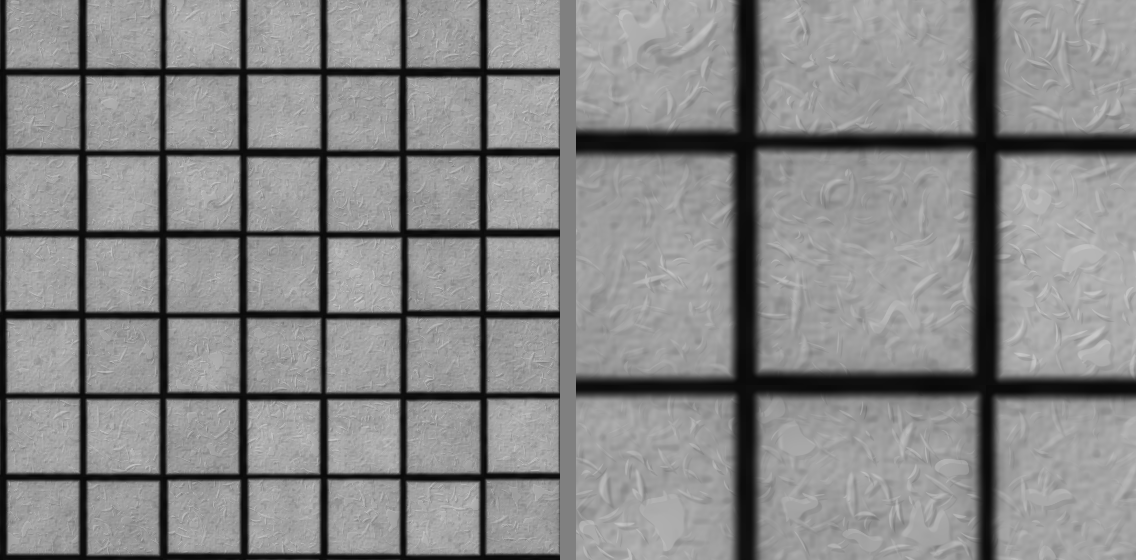
Left, the full canvas; right, a detail of the centre.
This texture is drawn by a Shadertoy shader. Its source:

```glsl
// Square grey stone tiles set in a grid of soft black grooves.
// Each tile is slightly displaced and has its own embossed relief of curved
// fibres, flat chips and fine grain, lit by differencing a height function.

#define TILES vec2(6.99, 6.92)        // repeats across and up the canvas
#define GRID_SHIFT vec2(0.037, 0.027) // groove centre offset, in tiles
#define GROOVE_HALF 0.044  // half width of a groove, in tiles
#define GROOVE_SOFT 0.028  // half width of the groove's blurred edge
#define JITTER 0.024       // displacement of a tile
#define RELIEF 0.105       // strength of the embossing
#define MOTTLE 0.10        // strength of the cloudy staining
#define TILE_TONE 0.055    // difference in tone between tiles
#define PITS 0.055         // darkness of the scattered pits
#define STONE vec3(0.638)
#define GROOVE vec3(0.035)

float hash(vec2 p) {
    return fract(sin(dot(p, vec2(127.1, 311.7))) * 43758.5453);
}

vec2 hash2(vec2 p) {
    return vec2(hash(p), hash(p + 37.3));
}

float noise(vec2 p) {
    vec2 i = floor(p), f = fract(p);
    f = f * f * (3.0 - 2.0 * f);
    return mix(mix(hash(i), hash(i + vec2(1, 0)), f.x),
               mix(hash(i + vec2(0, 1)), hash(i + vec2(1, 1)), f.x), f.y);
}

float fbm(vec2 p) {
    return 0.55 * noise(p) + 0.3 * noise(p * 2.1 + 5.2) + 0.15 * noise(p * 4.3 + 9.7);
}

// Scattered curved slivers, at most one per cell, tapering towards both ends
float fibres(vec2 p, float seed) {
    vec2 cell = floor(p);
    float cover = 0.0;
    for (int y = -1; y <= 1; y++)
    for (int x = -1; x <= 1; x++) {
        vec2 id = cell + vec2(x, y);
        vec2 rnd = hash2(id + seed);
        vec2 shape = hash2(id + seed + 11.9);
        vec2 q = p - id - 0.15 - 0.7 * rnd;
        float angle = 6.2832 * hash(id + seed + 23.1);
        float c = cos(angle), s = sin(angle);
        q = vec2(c * q.x + s * q.y, c * q.y - s * q.x);
        float halfLength = mix(0.2, 0.62, shape.x);
        float along = q.x / halfLength;
        float bend = (shape.y - 0.5) * 0.35;
        float width = mix(0.035, 0.085, rnd.x) * (1.0 - along * along);
        float dist = abs(q.y - bend * along * along) - width;
        float sliver = (1.0 - smoothstep(-0.04, 0.03, dist))
                     * (1.0 - smoothstep(0.75, 1.0, abs(along)));
        cover = max(cover, sliver * smoothstep(-0.1, 0.9, rnd.y));
    }
    return cover;
}

// Small flat patches, more of them where amount is high
float chips(vec2 p, float amount) {
    vec2 warp = vec2(noise(p * 13.0), noise(p * 13.0 + 31.0)) - 0.5;
    float level = mix(0.88, 0.76, amount * amount);
    return smoothstep(level, level + 0.05, noise(p * 7.5 + warp * 0.9));
}

// x: surface height, y: cover of raised pieces
vec2 surface(vec2 p, float amount) {
    float chip = chips(p, amount);
    float sliver = 0.0;
    float scale = 4.4;
    for (int i = 0; i < 3; i++) {
        sliver = max(sliver, fibres(p * scale, float(i) * 7.0) * (1.0 - 0.1 * float(i)));
        scale *= 1.6;
    }
    sliver *= mix(0.55, 1.1, smoothstep(0.3, 0.7, noise(p * 3.3 + 4.1)));
    float grain = 0.4 * noise(p * 21.0) + 0.4 * noise(p * 43.0);
    float height = mix(0.9 * grain + 0.75 * sliver, 0.8, chip);
    return vec2(height, max(0.8 * sliver, 0.8 * chip));
}

// Signed distance inside a slightly displaced, rounded tile
float tileInset(vec2 local, vec2 id) {
    vec2 shift = (hash2(id + 3.7) - 0.5) * JITTER;
    vec2 grow = (hash2(id + 8.3) - 0.5) * 0.6 * JITTER;
    vec2 q = abs(local - shift) - (0.5 - GROOVE_HALF + grow) + 0.012;
    return 0.012 - length(max(q, 0.0)) - min(max(q.x, q.y), 0.0);
}

void mainImage(out vec4 fragColor, in vec2 fragCoord) {
    vec2 grid = fragCoord / iResolution.xy * TILES - GRID_SHIFT;
    vec2 id = floor(grid);
    vec2 local = fract(grid) - 0.5;
    vec2 p = local + 1.0 + floor(17.0 * hash2(id + 1.3)) + hash2(id + 5.9);

    // Embossed stone, lit from the upper left
    vec2 toLight = vec2(-0.008, 0.009);
    float amount = hash(id + 19.6);
    vec2 lit = surface(p - toLight, amount);
    vec2 shaded = surface(p + toLight, amount);
    float slope = clamp(lit.x - shaded.x, -1.0, 1.0);
    float tone = RELIEF * slope + 0.017 * (lit.y + shaded.y);

    // Staining, pits, and a tone of its own for each tile
    tone += MOTTLE * (fbm(p * 3.6) - 0.5) + TILE_TONE * (hash(id + 14.2) - 0.5);
    tone -= PITS * smoothstep(0.6, 0.95, noise(p * 23.0 + 2.7)) * (1.0 - lit.y);

    // Worn border shade and blurred groove
    float inset = tileInset(local, id) + 0.004 * (noise(p * 9.0) - 0.5);
    float border = 1.0 - 0.15 * exp(-max(inset, 0.0) / 0.04);
    vec3 stone = (STONE + tone) * border;
    vec3 groove = GROOVE + 0.03 * noise(p * 9.0);
    float pixel = TILES.y / iResolution.y;
    float soft = max(GROOVE_SOFT, pixel);
    vec3 color = mix(groove, stone, smoothstep(-soft, soft, inset));
    fragColor = vec4(color, 1.0);
}
```
